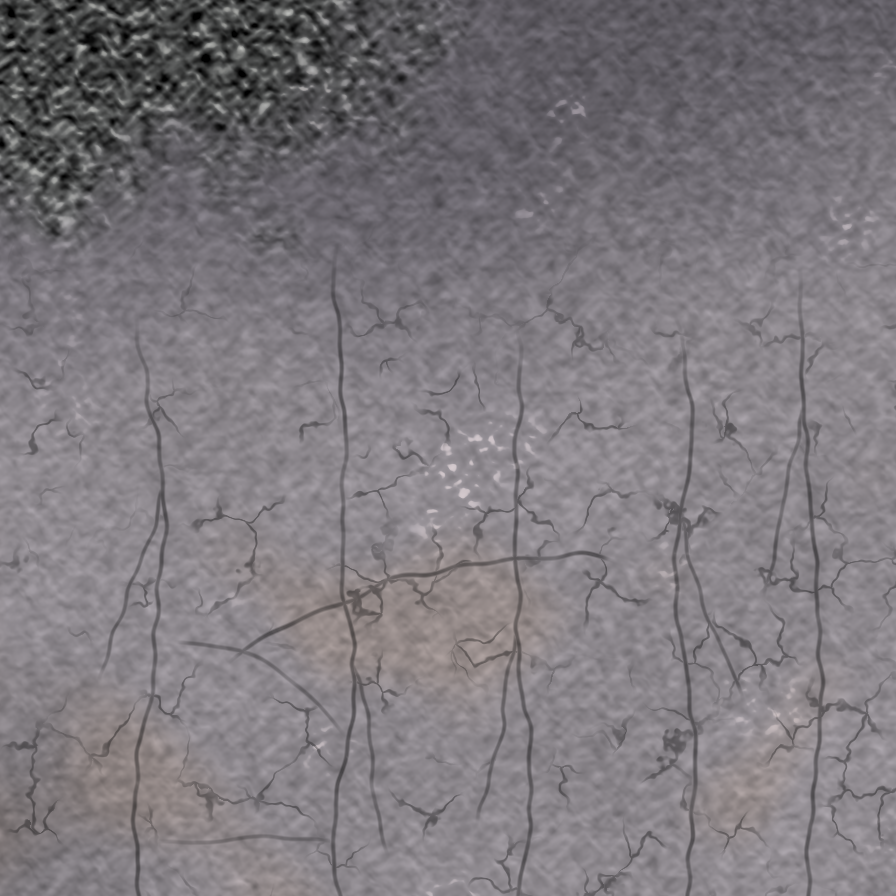
Reproduce this texture procedurally as a Shadertoy shader.

```glsl
// Weathered grey plaster: a soft tonal gradient with fine streaky grain,
// a dark rough patch in the upper left, long wandering vertical cracks
// and a broken net of hairline crazing taken from Voronoi cell borders.

vec2 hash2(vec2 p) {
    vec3 q = fract(p.xyx * vec3(0.1031, 0.1030, 0.0973));
    q += dot(q, q.yzx + 33.33);
    return fract((q.xx + q.yz) * q.zy);
}

float gradientNoise(vec2 p) {
    vec2 i = floor(p), f = fract(p);
    vec2 u = f * f * f * (f * (f * 6.0 - 15.0) + 10.0);
    vec2 e = vec2(0.0, 1.0);
    float a = dot(hash2(i) * 2.0 - 1.0, f);
    float b = dot(hash2(i + e.yx) * 2.0 - 1.0, f - e.yx);
    float c = dot(hash2(i + e.xy) * 2.0 - 1.0, f - e.xy);
    float d = dot(hash2(i + e.yy) * 2.0 - 1.0, f - e.yy);
    return mix(mix(a, b, u.x), mix(c, d, u.x), u.y);
}

float fbm(vec2 p) {
    float sum = 0.0, amp = 1.0;
    for (int i = 0; i < 4; i++) {
        sum += amp * gradientNoise(p);
        p = mat2(1.6, 1.2, -1.2, 1.6) * p + 17.3;
        amp *= 0.5;
    }
    return sum;
}

// Short scratches laid in three crossing directions
float streaks(vec2 p) {
    float sum = 0.0;
    for (int i = 0; i < 3; i++) {
        float angle = 0.75 * float(i) - 0.8;
        float c = cos(angle), s = sin(angle);
        vec2 q = mat2(c, -s, s, c) * p * vec2(48.0, 125.0);
        sum += gradientNoise(q + 31.7 * float(i) + 100.0);
    }
    return sum * 0.75;
}

// Distance to the nearest Voronoi border, in cells
float cellBorder(vec2 p) {
    vec2 cell = floor(p), near = vec2(8.0), second = vec2(9.0);
    for (int y = -1; y <= 1; y++)
    for (int x = -1; x <= 1; x++) {
        vec2 o = vec2(x, y);
        vec2 r = cell + o + hash2(cell + o + 50.0) - p;
        if (dot(r, r) < dot(near, near)) { second = near; near = r; }
        else if (dot(r, r) < dot(second, second)) second = r;
    }
    return dot(0.5 * (near + second), normalize(second - near));
}

float stroke(float d, float width) {
    return 1.0 - smoothstep(0.2 * width, width + 0.5 / iResolution.y, abs(d));
}

float span(float v, float lo, float hi) {
    return smoothstep(lo, lo + 0.03, v) * (1.0 - smoothstep(hi - 0.03, hi, v));
}

float longCracks(vec2 p) {
    float ink = 0.0;
    // Vertical cracks, each with a thin fork
    for (int i = 0; i < 5; i++) {
        float k = float(i);
        vec2 rnd = hash2(vec2(k, 7.0));
        float path = 0.17 + 0.225 * k - 0.01 * k * k
                   + 0.07 * gradientNoise(vec2(p.y * 3.5, k * 7.3 + 0.4))
                   + 0.008 * gradientNoise(vec2(p.y * 28.0, k * 5.1 + 0.3));
        float top = 0.62 + 0.16 * rnd.x;
        ink = max(ink, stroke(p.x - path, 0.0032) * (1.0 - smoothstep(top - 0.12, top, p.y)));
        float forkY = 0.22 + 0.38 * rnd.y;
        float side = mod(k, 2.0) * 2.0 - 1.0;
        float fork = path + side * 0.28 * (forkY - p.y);
        ink = max(ink, 0.8 * stroke(p.x - fork, 0.003) * span(p.y, forkY - 0.22, forkY + 0.015));
    }
    // Two sweeping arcs and one level crack
    float wobble = 0.012 * gradientNoise(vec2(p.x * 18.0, 3.4));
    float rise = p.x - 0.62, fall = p.x - 0.2;
    float arc = (p.y - 0.38 + 0.9 * rise * rise + wobble) / sqrt(1.0 + 3.2 * rise * rise);
    float sag = (p.y - 0.285 + 3.0 * fall * fall + wobble) / sqrt(1.0 + 36.0 * fall * fall);
    ink = max(ink, stroke(arc, 0.0032) * span(p.x, 0.25, 0.69));
    ink = max(ink, 0.75 * stroke(sag, 0.003) * span(p.x, 0.19, 0.39));
    ink = max(ink, 0.7 * stroke(p.y - 0.062 + wobble, 0.003) * span(p.x, 0.17, 0.38));
    return ink * (0.85 + 0.6 * gradientNoise(p * 22.0));
}

float crazing(vec2 p) {
    vec2 warp = vec2(fbm(p * 17.0), fbm(p * 17.0 + 40.0));
    float border = cellBorder(p * 14.0 + 0.55 * warp) / 14.0;
    float broken = smoothstep(-0.06, 0.22, gradientNoise(p * 13.0 + 9.0) + 0.12 * (p.x - 0.5));
    return stroke(border, 0.003) * broken * (1.0 - smoothstep(0.55, 0.78, p.y));
}

void mainImage(out vec4 fragColor, in vec2 fragCoord) {
    vec2 uv = fragCoord / iResolution.y;
    float clouds = fbm(uv * 3.2 + 5.0);
    float grain = streaks(uv + 0.006 * fbm(uv * 30.0));
    float mottle = fbm(uv * 38.0 + 70.0);

    // Broad shading and the rough corner
    float shade = smoothstep(0.48, 0.95, uv.y - 0.12 * smoothstep(0.55, 1.0, uv.x) + 0.16 * clouds);
    float cornerDist = length((uv - vec2(0.1, 1.05)) * vec2(0.9, 1.2));
    float rough = 1.0 - smoothstep(0.2, 0.43, cornerDist + 0.16 * fbm(uv * 8.0));
    float tone = mix(0.56, 0.365, shade) - 0.09 * rough + 0.05 * clouds;
    tone -= 0.08 * (1.0 - smoothstep(0.0, 0.3, length(uv - vec2(0.0, 0.04))));
    tone += grain * (0.11 + 0.36 * rough) + mottle * (0.06 + 0.08 * rough);

    // Cracks darken the surface
    float ink = max(longCracks(uv), 0.8 * crazing(uv));
    tone *= 1.0 - 0.42 * clamp(ink, 0.0, 1.0);

    // Scattered pale chips
    float chipZone = smoothstep(0.16, 0.42, gradientNoise(uv * 7.0 + 23.0)) + 0.5 * rough;
    float chips = smoothstep(0.2, 0.5, grain + 0.3 * mottle) * chipZone;
    tone += 0.17 * chips;

    // Violet grey, greener in the corner and warmer low on the left
    vec3 tint = mix(vec3(1.0, 0.966, 1.005), vec3(0.97, 0.985, 0.98), rough);
    tint.b += 0.035 * shade * (1.0 - rough);
    float warmth = smoothstep(0.05, 0.4, gradientNoise(uv * 5.0 + 3.0) + 0.25 * (0.5 - uv.x));
    warmth *= 1.0 - smoothstep(0.3, 0.55, uv.y);
    tint += vec3(0.04, 0.0, -0.05) * (warmth + 0.4 * chips);
    fragColor = vec4(clamp(tone * tint, 0.0, 1.0), 1.0);
}
```
